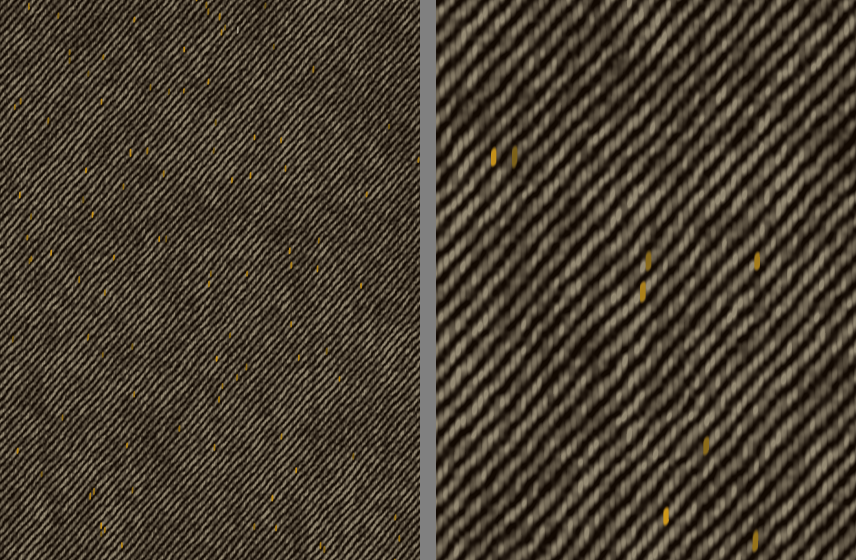
Left, the full canvas; right, a detail of the centre.
A WebGL 1 fragment shader for this texture:

```glsl
precision highp float;
// Dark brown and taupe twill cloth with diagonal ribs and scattered yellow flecks.

uniform vec2 u_resolution;

float hash(vec2 p) {
  vec3 h = fract(vec3(p.xyx) * 0.1031);
  h += dot(h, h.yzx + 33.33);
  return fract((h.x + h.y) * h.z);
}

float noise(vec2 p) {
  vec2 cell = floor(p);
  vec2 f = fract(p);
  f = f * f * (3.0 - 2.0 * f);
  return mix(mix(hash(cell), hash(cell + vec2(1.0, 0.0)), f.x),
             mix(hash(cell + vec2(0.0, 1.0)), hash(cell + 1.0), f.x), f.y);
}

// Cloth colour at a point measured in threads; a rib repeats every four threads
vec3 twill(vec2 p) {
  // Slight drift of the yarns
  vec2 q = p + vec2(noise(p * 0.06 + 40.0), noise(p * 0.08 + 90.0));
  q.y += 0.8 * noise(p * 0.45 + 15.0);

  // Each column of stitches steps up by one thread
  float column = floor(q.x);
  float climb = (q.y - column) / 4.0;
  vec2 stitch = vec2(column, floor(climb));
  vec2 local = vec2(fract(q.x) - 0.5, (fract(climb) - 0.5) * 4.0);
  float variation = hash(stitch + 300.0);

  // Leaning oval stitches centred on a continuous diagonal rib
  float oval = length(vec2(local.x - 0.12 * local.y, local.y * 0.46));
  float raised = 1.0 - smoothstep(0.22, 0.9, oval + 0.2 * (variation - 0.5));
  float rib = 0.5 - 0.5 * cos(6.28318 * (q.y - q.x + 0.5) / 4.0);
  float light = 0.56 * raised + 0.52 * rib;

  // Uneven yarn, fine fibres and faint worn patches
  light *= 0.68 + 0.6 * variation;
  light *= 0.88 + 0.24 * noise(vec2(p.x * 0.5, p.y * 0.04));
  light *= 0.8 + 0.4 * noise(p * 0.2 + 7.0);
  light *= 0.88 + 0.24 * noise(p * 0.05 + 27.0);
  light += 0.34 * (noise(p * 1.1 + 60.0) - 0.48);
  vec3 color = mix(vec3(0.065, 0.03, 0.005), vec3(0.465, 0.425, 0.35),
                   clamp(light, 0.0, 1.3));

  // Coloured flecks gather along the upright yarns
  float height = stitch.y * 4.0 + column;
  float cluster = noise(vec2(column * 0.3, height * 0.035) + 120.0);
  float chance = hash(stitch + 700.0);
  float fleck = step(chance, 0.024 * cluster * cluster);
  vec3 dye = mix(vec3(0.44, 0.35, 0.1), vec3(0.82, 0.6, 0.1),
                 hash(stitch + 520.0));
  float cover = 1.0 - smoothstep(0.5, 0.9, oval);
  color = mix(color, dye, fleck * cover);

  // Rare pale slubs
  float slub = step(0.9997, chance);
  return mix(color, vec3(0.68, 0.65, 0.57), slub * cover);
}

void main() {
  // 228 threads across form 57 ribs, and 66 down; nine samples smooth the edges
  vec3 color = vec3(0.0);
  for (int i = 0; i < 3; i++) {
    for (int j = 0; j < 3; j++) {
      vec2 offset = (vec2(float(i), float(j)) - 1.0) / 3.0;
      vec2 point = (gl_FragCoord.xy + offset) / u_resolution.x;
      color += twill(point * vec2(228.0, 198.0));
    }
  }
  gl_FragColor = vec4(color / 9.0, 1.0);
}
```
